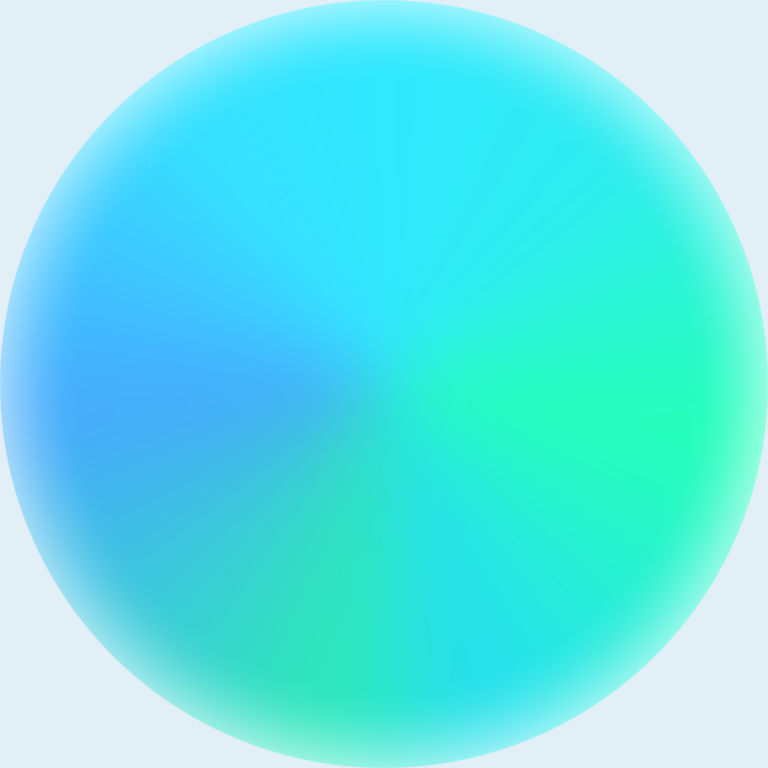
Reproduce this background procedurally as a three.js fragment shader.

```glsl
// A glowing disc with a softly blurred conic gradient on a pale blue ground.
varying vec2 vUv;

const vec3 GROUND = vec3(0.886, 0.937, 0.969);
const vec3 CYAN = vec3(0.190, 0.910, 1.000);
const vec3 TURQUOISE = vec3(0.180, 0.925, 0.935);
const vec3 GREEN = vec3(0.145, 1.000, 0.720);
const vec3 AQUA = vec3(0.155, 0.875, 0.940);
const vec3 MINT = vec3(0.180, 0.915, 0.720);
const vec3 BLUE = vec3(0.280, 0.665, 0.985);
const vec3 AZURE = vec3(0.250, 0.745, 1.000);
const vec3 SKY = vec3(0.212, 0.878, 1.000);
const vec3 GLOW = vec3(1.0);

const vec2 CENTER = vec2(0.5);
const float RADIUS = 0.5;
const float EDGE_SOFTNESS = 0.0015;
const float GLOW_WIDTH = 0.105;
const float GLOW_STRENGTH = 1.0;
const float BLUR_SIGMA = 0.042;
const int BLUR_SAMPLES = 96;
const float GOLDEN_ANGLE = 2.399963;

// Linear progress from one angle to the next.
float ramp(float from, float to, float angle) {
  return clamp((angle - from) / (to - from), 0.0, 1.0);
}

// Colour wheel; the angle runs clockwise from the top, in degrees.
vec3 conicGradient(vec2 p) {
  float angle = mod(degrees(atan(p.x, p.y)), 360.0);
  vec3 color = mix(CYAN, TURQUOISE, ramp(0.0, 47.0, angle));
  color = mix(color, GREEN, ramp(47.0, 99.0, angle));
  color = mix(color, AQUA, ramp(99.0, 163.0, angle));
  color = mix(color, MINT, ramp(163.0, 190.0, angle));
  color = mix(color, BLUE, ramp(190.0, 264.0, angle));
  color = mix(color, AZURE, ramp(264.0, 286.0, angle));
  color = mix(color, SKY, ramp(286.0, 322.0, angle));
  return mix(color, CYAN, ramp(322.0, 360.0, angle));
}

// Gaussian blur sampled along a golden-angle spiral.
vec3 blurredGradient(vec2 p) {
  vec3 sum = vec3(0.0);
  for (int i = 0; i < BLUR_SAMPLES; i++) {
    float share = (float(i) + 0.5) / float(BLUR_SAMPLES);
    float reach = BLUR_SIGMA * sqrt(-2.0 * log(1.0 - share));
    float turn = float(i) * GOLDEN_ANGLE;
    sum += conicGradient(p + reach * vec2(cos(turn), sin(turn)));
  }
  return sum / float(BLUR_SAMPLES);
}

void main() {
  vec2 p = vUv - CENTER;
  float edgeDistance = length(p) - RADIUS;

  // Disc body with a white glow along the inside of its rim
  vec3 disc = blurredGradient(p);
  float glow = GLOW_STRENGTH * smoothstep(-GLOW_WIDTH, GLOW_WIDTH, edgeDistance);
  disc = mix(disc, GLOW, glow);

  // Disc over the ground
  float coverage = 1.0 - smoothstep(-EDGE_SOFTNESS, EDGE_SOFTNESS, edgeDistance);
  gl_FragColor = vec4(mix(GROUND, disc, coverage), 1.0);
}
```
